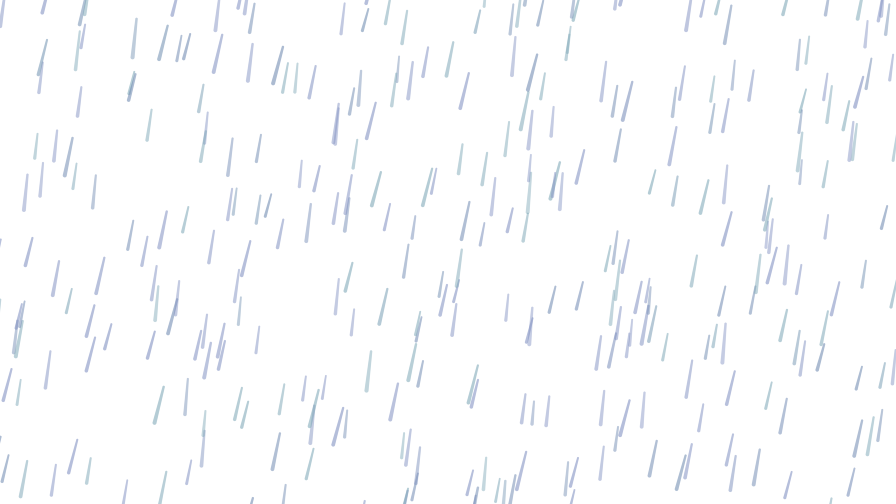
This pattern is drawn by a Shadertoy shader. Its source:

```glsl
// Slanted rain streaks in pale blue, lavender and teal on white.
// Each grid cell scatters a random number of tapered, rounded strokes;
// every pixel blends the translucent strokes of its 3x3 neighbour cells.

const float CELL_SIZE = 0.125;     // in canvas heights
const int   SLOTS = 6;             // most strokes in one cell
const float SLOT_CHANCE = 0.45;    // chance that a slot is filled

const vec3 PAPER    = vec3(1.0);
const vec3 LAVENDER = vec3(0.51, 0.57, 0.76);
const vec3 TEAL     = vec3(0.50, 0.66, 0.72);
const vec3 SLATE    = vec3(0.45, 0.55, 0.70);

// Integer hash: four random values in 0..1 from four integers
vec4 hash4(ivec4 key) {
    uvec4 v = uvec4(key) * 1664525u + 1013904223u;
    v += v.yzxy * v.wxyz;
    v ^= v >> 16u;
    v += v.yzxy * v.wxyz;
    return vec4(v >> 8u) / float(1 << 24);
}

// Distance to a rounded stroke whose radius changes from end a to end b
float taperedStroke(vec2 p, vec2 a, vec2 b, float radiusA, float radiusB) {
    vec2 axis = b - a;
    float t = clamp(dot(p - a, axis) / dot(axis, axis), 0.0, 1.0);
    return length(p - a - axis * t) - mix(radiusA, radiusB, t);
}

// Weighted choice among the three inks, with a little drift in between
vec3 inkColour(float pick) {
    vec3 ink = mix(LAVENDER, SLATE, smoothstep(0.40, 0.55, pick));
    return mix(ink, TEAL, smoothstep(0.66, 0.78, pick));
}

// Blends one stroke of a cell over the colour below it
vec3 drawStroke(vec3 below, vec2 p, ivec2 cell, int slot, float pixel) {
    vec4 place = hash4(ivec4(cell + 64, slot, 1));
    if (place.z > SLOT_CHANCE) return below;
    vec4 look = hash4(ivec4(cell + 64, slot, 2));

    vec2 centre = (vec2(cell) + place.xy) * CELL_SIZE;
    float tilt = mix(0.08, 0.27, place.w);
    float size = look.x;
    vec2 halfAxis = 0.5 * mix(0.044, 0.078, size) * vec2(sin(tilt), cos(tilt));
    float footRadius = mix(0.0028, 0.0041, 0.6 * size + 0.4 * look.y);

    float d = taperedStroke(p, centre - halfAxis, centre + halfAxis,
                            footRadius, 0.6 * footRadius);
    float cover = 1.0 - smoothstep(-0.65 * pixel, 0.65 * pixel, d);
    float opacity = mix(0.46, 0.60, look.w);
    return mix(below, inkColour(look.z), cover * opacity);
}

void mainImage(out vec4 fragColor, in vec2 fragCoord) {
    float pixel = 1.0 / iResolution.y;
    vec2 p = fragCoord * pixel;
    ivec2 home = ivec2(floor(p / CELL_SIZE));

    // Strokes reach no further than the adjacent cells
    vec3 colour = PAPER;
    for (int y = -1; y <= 1; y++)
        for (int x = -1; x <= 1; x++)
            for (int slot = 0; slot < SLOTS; slot++)
                colour = drawStroke(colour, p, home + ivec2(x, y), slot, pixel);

    fragColor = vec4(colour, 1.0);
}
```
